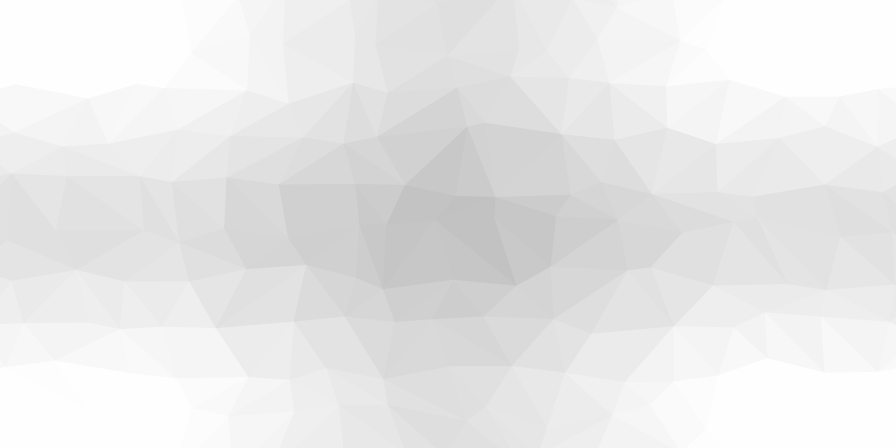
A Shadertoy shader for this background:

```glsl
// Low-poly backdrop: pale grey triangles shaded by a soft cross that darkens at its centre.

// Lengths are fractions of the canvas height
const vec2  CELL = vec2(0.120, 0.104);        // mean spacing of mesh vertices
const vec2  JITTER = vec2(0.36, 0.30);        // vertex offset, in cells
const vec2  CROSS_CENTRE = vec2(0.0, 0.487);  // x is measured from mid canvas
const vec2  CROSS_REACH = vec2(0.60, 0.345);  // half widths of the two bars
const vec2  CROSS_DEPTH = vec2(0.132, 0.132); // darkening of each bar
const float FACET_VARIATION = 0.07;           // relative shade change per facet
const vec3  PAPER = vec3(0.998);

vec2 hash2(vec2 p) {
    vec3 q = fract(p.xyx * vec3(0.1031, 0.1030, 0.0973));
    q += dot(q, q.yzx + 33.33);
    return fract((q.xx + q.yz) * q.zy);
}

float cross2(vec2 a, vec2 b) {
    return a.x * b.y - a.y * b.x;
}

// Mesh vertex of a grid node, relative to the cross centre
vec2 meshVertex(vec2 node) {
    vec2 offset = 2.0 * hash2(node + 57.0) - 1.0;
    return (node + JITTER * offset) * CELL;
}

// Signed distance to the line ab, positive on its left
float lineSide(vec2 p, vec2 a, vec2 b) {
    return cross2(b - a, p - a) / length(b - a);
}

float signedArea(vec2 a, vec2 b, vec2 c) {
    return cross2(b - a, c - a);
}

// Two overlapping tent profiles form the bars
float crossDarkness(vec2 p) {
    vec2 tent = max(1.0 - abs(p) / CROSS_REACH, 0.0);
    return dot(CROSS_DEPTH, tent);
}

// Facet shade in x, weighted by its smooth coverage in y
vec2 facet(vec2 p, vec2 a, vec2 b, vec2 c, float pixel) {
    float inside = min(lineSide(p, a, b), min(lineSide(p, b, c), lineSide(p, c, a)));
    float coverage = clamp(inside / pixel + 0.5, 0.0, 1.0);
    vec2 middle = (a + b + c) / 3.0;
    float variation = hash2(floor(middle * 900.0) + 1500.0).x - 0.5;
    float darkness = crossDarkness(middle) * (1.0 + FACET_VARIATION * variation);
    return vec2(darkness, 1.0) * coverage;
}

void mainImage(out vec4 fragColor, in vec2 fragCoord) {
    float pixel = 1.0 / iResolution.y;
    vec2 p = (fragCoord - vec2(0.5 * iResolution.x, 0.0)) * pixel - CROSS_CENTRE;
    vec2 baseNode = floor(p / CELL);
    vec2 total = vec2(0.0);

    // Jittered quads around the point, each split into two facets
    for (int y = -1; y <= 1; y++) {
        for (int x = -1; x <= 1; x++) {
            vec2 node = baseNode + vec2(x, y);
            vec2 a = meshVertex(node);
            vec2 b = meshVertex(node + vec2(1.0, 0.0));
            vec2 c = meshVertex(node + vec2(1.0, 1.0));
            vec2 d = meshVertex(node + vec2(0.0, 1.0));

            // Choose the diagonal that gives the fuller triangles
            float splitAC = min(signedArea(a, b, c), signedArea(a, c, d));
            float splitBD = min(signedArea(a, b, d), signedArea(b, c, d));
            if (splitAC > splitBD) {
                total += facet(p, a, b, c, pixel) + facet(p, a, c, d, pixel);
            } else {
                total += facet(p, a, b, d, pixel) + facet(p, b, c, d, pixel);
            }
        }
    }

    float darkness = total.x / max(total.y, 0.001);
    fragColor = vec4(PAPER - darkness, 1.0);
}
```
